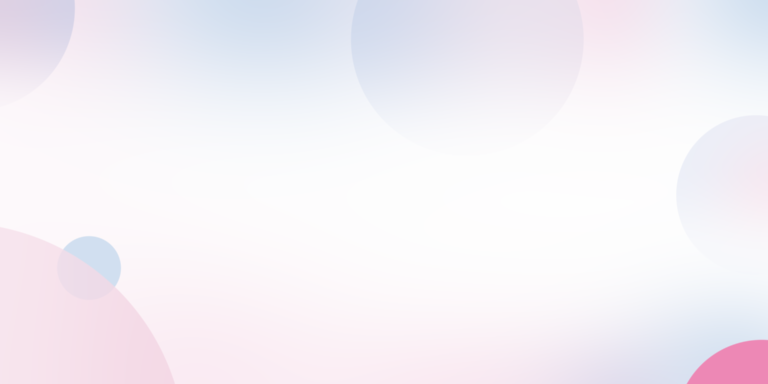
Give the GLSL for this background, as a WebGL 1 fragment shader.

```glsl
precision highp float;

uniform vec2 u_resolution;

// Soft elliptical weight: 1 at the center, fading with distance.
float glow(vec2 p, vec2 center, vec2 spread) {
  vec2 d = (p - center) / spread;
  return exp(-dot(d, d));
}

// Smooth-edged disc mask.
float disc(vec2 p, vec2 center, float radius) {
  float edge = 1.0 / u_resolution.y;
  return 1.0 - smoothstep(-edge, edge, length(p - center) - radius);
}

// Near-white base with pastel light along the top and bottom.
vec3 backdrop(vec2 p) {
  vec3 blue = vec3(0.80, 0.865, 0.935);
  vec3 pink = vec3(0.97, 0.87, 0.92);
  vec3 lavender = vec3(0.86, 0.83, 0.91);

  vec3 color = mix(vec3(0.992, 0.978, 0.986), vec3(0.995), smoothstep(0.0, 0.7, p.x));
  color = mix(color, pink, 0.75 * glow(p, vec2(0.22, 1.04), vec2(0.32, 0.24)));
  color = mix(color, blue, 0.98 * glow(p, vec2(0.68, 1.04), vec2(0.36, 0.28)));
  color = mix(color, lavender, 0.45 * glow(p, vec2(1.15, 1.04), vec2(0.40, 0.24)));
  color = mix(color, pink, 0.80 * glow(p, vec2(1.58, 1.04), vec2(0.20, 0.24)));
  color = mix(color, blue, 0.95 * glow(p, vec2(2.04, 1.04), vec2(0.28, 0.24)));

  color = mix(color, pink, 0.55 * glow(p, vec2(0.50, 0.0), vec2(0.42, 0.32)));
  color = mix(color, pink, 0.65 * glow(p, vec2(1.25, -0.05), vec2(0.50, 0.22)));
  color = mix(color, lavender, 0.75 * glow(p, vec2(1.64, -0.06), vec2(0.24, 0.17)));
  return mix(color, blue, 0.80 * glow(p, vec2(1.92, 0.03), vec2(0.26, 0.20)));
}

void main() {
  vec2 p = gl_FragCoord.xy / u_resolution * vec2(2.0, 1.0);
  vec3 color = backdrop(p);

  // Upper discs dissolve downwards.
  float corner = disc(p, vec2(-0.073, 0.979), 0.268);
  vec3 cornerTint = mix(vec3(0.85, 0.80, 0.88), vec3(0.81, 0.81, 0.90), smoothstep(0.0, 0.2, p.x));
  color = mix(color, cornerTint, corner * mix(0.06, 0.85, smoothstep(0.70, 1.0, p.y)));

  float upper = disc(p, vec2(1.217, 0.897), 0.303);
  vec3 upperTint = mix(vec3(0.79, 0.835, 0.92), vec3(0.90, 0.87, 0.92), smoothstep(0.92, 1.35, p.x));
  color = mix(color, upperTint, upper * mix(0.04, 0.75, smoothstep(0.58, 1.03, p.y)));

  // Right disc: cool rim above, rosy light at the side.
  float side = disc(p, vec2(1.969, 0.492), 0.208);
  vec3 sideTint = mix(vec3(0.91, 0.93, 0.97), vec3(0.96, 0.89, 0.93),
    glow(p, vec2(2.03, 0.48), vec2(0.17, 0.18)));
  color = mix(color, sideTint, side * mix(0.08, 0.85, smoothstep(0.27, 0.58, p.y)));

  // Small blue disc beneath the large translucent pink one.
  color = mix(color, vec3(0.82, 0.875, 0.94), disc(p, vec2(0.232, 0.302), 0.083));
  float large = disc(p, vec2(-0.116, -0.179), 0.599);
  vec3 largeTint = mix(vec3(0.965, 0.88, 0.92), vec3(0.95, 0.835, 0.89), smoothstep(0.0, 0.45, p.x));
  color = mix(color, largeTint, 0.80 * large);

  // Solid accent in the lower right corner.
  color = mix(color, vec3(0.93, 0.535, 0.71), disc(p, vec2(1.984, -0.109), 0.224));

  gl_FragColor = vec4(color, 1.0);
}
```
